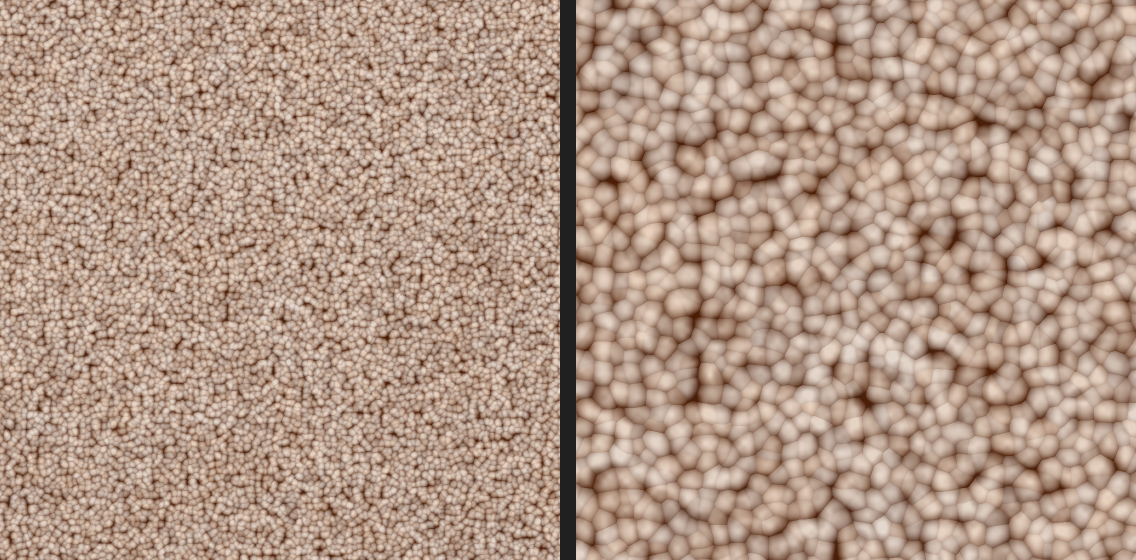
Left: the whole. Right: its middle third, enlarged.
This texture is drawn by a WebGL 2 fragment shader. Its source:

```glsl
#version 300 es
precision highp float;

uniform vec2 u_resolution;
out vec4 fragColor;

// Integer hash: three random values in 0..1 per cell
vec3 hash3(vec2 cell, uint seed) {
  uvec3 v = uvec3(uvec2(ivec2(cell) + 4096), seed);
  v = v * 1664525u + 1013904223u;
  v.x += v.y * v.z; v.y += v.z * v.x; v.z += v.x * v.y;
  v ^= v >> 16u;
  v.x += v.y * v.z; v.y += v.z * v.x; v.z += v.x * v.y;
  return vec3(v >> 8u) / 16777216.0;
}

float valueNoise(vec2 p, uint seed) {
  vec2 cell = floor(p), f = fract(p);
  f = f * f * (3.0 - 2.0 * f);
  float bottom = mix(hash3(cell, seed).x, hash3(cell + vec2(1, 0), seed).x, f.x);
  float top = mix(hash3(cell + vec2(0, 1), seed).x, hash3(cell + vec2(1, 1), seed).x, f.x);
  return mix(bottom, top, f.y);
}

// Highest rounded tuft at p: x = tone, y = hue shift
vec2 tufts(vec2 p) {
  vec2 home = floor(p);
  float highest = -9.0, tone = 0.0, hue = 0.0;
  for (int y = -1; y <= 1; y++) {
    for (int x = -1; x <= 1; x++) {
      vec2 cell = home + vec2(x, y);
      vec3 place = hash3(cell, 1u);
      vec3 look = hash3(cell, 2u);
      vec2 d = p - cell - 0.5 - 0.9 * (place.xy - 0.5);

      // Slightly oval outline in a random direction
      float angle = 6.2832 * place.z;
      float along = dot(d, vec2(cos(angle), sin(angle)));
      float r2 = dot(d, d) * 1.14 - 0.42 * along * along;

      float height = 0.96 + 0.34 * (look.x - 0.5) - 1.42 * r2;
      if (height > highest) {
        highest = height;
        tone = height + dot(d, vec2(-0.10, 0.20)) + 0.16 * (look.z - 0.5);
        hue = look.y - 0.5;
      }
    }
  }
  return vec2(tone, hue);
}

vec3 carpet(vec2 uv) {
  vec2 p = uv * 98.0;
  p += 0.35 * vec2(valueNoise(p * 0.5, 3u), valueNoise(p * 0.5, 4u));
  vec2 tuft = tufts(p);
  float tone = tuft.x;

  // Small sunken spots, faint broad shading and fine fibres
  tone -= 0.26 * smoothstep(0.6, 0.95, valueNoise(p * 0.85, 5u));
  tone += 0.04 * (valueNoise(p * 0.16, 6u) - 0.5);
  tone += 0.05 * (valueNoise(uv * 5.0, 7u) - 0.5);
  tone += 0.17 * (valueNoise(uv * 300.0, 8u) - 0.5);
  tone += 0.04 * (uv.y - 0.5);

  vec3 color = mix(vec3(0.42, 0.27, 0.19), vec3(0.85, 0.77, 0.71), clamp(tone, -0.3, 1.12));
  float warmth = tuft.y + 0.5 * (valueNoise(p * 0.2, 9u) - 0.5);
  return color + warmth * vec3(0.012, -0.018, -0.045);
}

void main() {
  // Four samples per pixel smooth the tuft edges
  vec3 sum = vec3(0.0);
  for (int i = 0; i < 4; i++) {
    vec2 offset = vec2(i & 1, i >> 1) * 0.5 - 0.25;
    sum += carpet((gl_FragCoord.xy + offset) / min(u_resolution.x, u_resolution.y));
  }
  fragColor = vec4(sum / 4.0, 1.0);
}
```
